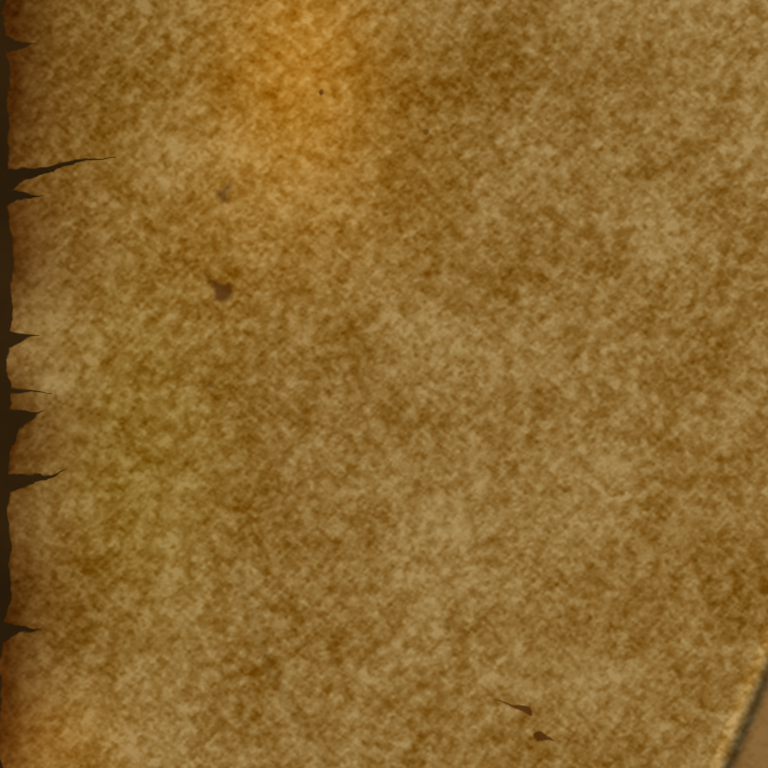
Write a three.js fragment shader that draws this texture.

```glsl
varying vec2 vUv;

const vec3 UMBER = vec3(0.465, 0.310, 0.075);
const vec3 TAN = vec3(0.630, 0.510, 0.300);
const vec3 PALE = vec3(0.72, 0.62, 0.42);
const vec3 STAIN = vec3(0.30, 0.16, 0.03);
const vec3 CHAR = vec3(0.165, 0.110, 0.040);

float hash(vec2 p) {
  vec3 q = fract(vec3(p.xyx) * 0.1031);
  q += dot(q, q.yzx + 33.33);
  return fract((q.x + q.y) * q.z);
}

float noise(vec2 p) {
  vec2 i = floor(p), f = fract(p);
  f = f * f * (3.0 - 2.0 * f);
  return mix(mix(hash(i), hash(i + vec2(1.0, 0.0)), f.x),
             mix(hash(i + vec2(0.0, 1.0)), hash(i + 1.0), f.x), f.y);
}

float fbm(vec2 p) {
  float sum = 0.0, amp = 0.533;
  for (int i = 0; i < 4; i++) {
    sum += amp * noise(p);
    p = mat2(1.6, 1.2, -1.2, 1.6) * p + 17.3;
    amp *= 0.5;
  }
  return sum;
}

// Noise drawn out into short fibres along an angle
float fibres(vec2 p, float angle, vec2 scale) {
  float c = cos(angle), s = sin(angle);
  return noise(mat2(c, -s, s, c) * p * scale + 50.0);
}

// Soft elliptical patch, 1 at its centre
float patchAt(vec2 p, vec2 centre, vec2 radius) {
  vec2 d = (p - centre) / radius;
  return exp(-dot(d, d));
}

// Distance to a line that narrows from root to tip
float taper(vec2 p, vec2 root, vec2 tip, float width) {
  vec2 d = p - root, axis = tip - root;
  float h = clamp(dot(d, axis) / dot(axis, axis), 0.0, 1.0);
  return length(d - axis * h) - width * pow(1.0 - h, 1.4);
}

float fill(float d, float soft) {
  return 1.0 - smoothstep(-soft, soft, d);
}

// Crisp mottled fibres with broad warm, olive and brown areas
vec3 paper(vec2 p, float cloud) {
  float grain = 0.30 * (fibres(p, 0.6, vec2(70.0, 95.0)) - 0.5);
  grain += 0.27 * (fibres(p, 0.75, vec2(105.0, 210.0)) - 0.5);
  grain += 0.27 * (fibres(p, -0.7, vec2(100.0, 200.0)) - 0.5);
  grain += 0.22 * (fibres(p, 0.2, vec2(240.0, 270.0)) - 0.5);
  float tone = 0.56 + 1.9 * grain + 0.9 * (cloud - 0.5);
  vec3 col = mix(UMBER, TAN, clamp(tone, -0.25, 1.15));
  float glow = patchAt(p, vec2(0.39, 0.93), vec2(0.11, 0.16))
             + 0.35 * patchAt(p, vec2(0.36, 0.75), vec2(0.20, 0.16))
             + 0.6 * patchAt(p, vec2(0.05, 0.03), vec2(0.10, 0.08));
  col += glow * vec3(0.12, 0.055, -0.03);
  col -= patchAt(p, vec2(0.18, 0.40), vec2(0.11, 0.22)) * vec3(0.025, 0.020, 0.060);
  col -= patchAt(p, vec2(0.10, 0.95), vec2(0.18, 0.14)) * vec3(0.05, 0.055, 0.07);
  float scorch = exp(-max(p.x, 0.0) / 0.05) * (0.35 + 1.2 * noise(vec2(3.0, p.y * 9.0)));
  return col * mix(vec3(1.0), vec3(0.56, 0.40, 0.16), clamp(scorch, 0.0, 1.0));
}

// Worn, chalky spots and one broken streak
float wear(vec2 p) {
  float w = 1.2 * patchAt(p, vec2(0.215, 0.785), vec2(0.028));
  w += patchAt(p, vec2(0.07, 0.50), vec2(0.022, 0.03));
  float streak = min(taper(p, vec2(0.58, 0.29), vec2(0.64, 0.40), 0.006),
                     taper(p, vec2(0.58, 0.29), vec2(0.56, 0.19), 0.006));
  w += 1.1 * fill(streak, 0.020);
  for (int i = 0; i < 9; i++) {
    float k = float(i);
    vec2 c = vec2(0.08 + 0.80 * hash(vec2(k, 4.0)), 0.04 + 0.55 * hash(vec2(k, 9.0)));
    w += 0.6 * patchAt(p, c, vec2(0.020, 0.028));
  }
  return min(w, 1.2) * smoothstep(0.28, 0.70, fbm(p * 65.0 + 8.0));
}

// Ragged left border with long and short cracks
float tornEdge(vec2 p) {
  p += 0.012 * (vec2(fbm(p * 45.0), fbm(p * 45.0 + 23.0)) - 0.5);
  float d = p.x - 0.001 - 0.015 * smoothstep(0.3, 0.8, fbm(vec2(5.0, p.y * 8.0)));
  d = min(d, taper(p, vec2(-0.01, 0.758), vec2(0.055, 0.778), 0.022));
  d = min(d, taper(p, vec2(0.0, 0.769), vec2(0.15, 0.797), 0.009));
  d = min(d, taper(p, vec2(-0.01, 0.365), vec2(0.085, 0.386), 0.020));
  d = min(d, taper(p, vec2(-0.01, 0.440), vec2(0.055, 0.465), 0.036));
  d = min(d, taper(p, vec2(0.0, 0.495), vec2(0.065, 0.489), 0.005));
  for (int i = 0; i < 5; i++) {
    float k = float(i), y = 0.15 + 0.19 * k + 0.03 * hash(vec2(k, 2.0));
    vec2 tip = vec2(0.025 + 0.03 * hash(vec2(k, 6.0)), y + 0.004);
    d = min(d, taper(p, vec2(-0.01, y), tip, 0.020));
  }
  return fill(d, 0.0018);
}

// Small brown flecks and two dark scratches
float flecks(vec2 p) {
  vec2 q = p + 0.012 * (vec2(fbm(p * 50.0), fbm(p * 50.0 + 11.0)) - 0.5);
  float m = 0.75 * fill(taper(q, vec2(0.288, 0.620), vec2(0.268, 0.642), 0.012), 0.005);
  m += 0.6 * fill(taper(q, vec2(0.291, 0.746), vec2(0.299, 0.768), 0.008), 0.006);
  m += 0.85 * fill(taper(q, vec2(0.690, 0.074), vec2(0.643, 0.090), 0.005), 0.002);
  m += 0.85 * fill(taper(q, vec2(0.704, 0.041), vec2(0.722, 0.036), 0.007), 0.002);
  for (int i = 0; i < 5; i++) {
    float k = float(i);
    vec2 c = vec2(0.12 + 0.6 * hash(vec2(k, 31.0)), 0.35 + 0.6 * hash(vec2(k, 37.0)));
    m += (0.3 + 0.5 * hash(vec2(k, 43.0))) * fill(length(q - c) - 0.0035, 0.0025);
  }
  return min(m, 1.0);
}

// Curled corner: light rim, shadowed fold and smooth underside
vec3 curl(vec3 col, vec2 p) {
  float s = 0.92 * (p.x - 0.942 - 0.42 * p.y);
  col = mix(col, vec3(0.50, 0.36, 0.19), 0.75 * smoothstep(0.0, 0.02, s));
  col *= 1.0 + 0.14 * exp(-pow((s + 0.012) / 0.007, 2.0));
  return col * (1.0 - 0.45 * exp(-pow((s - 0.006) / 0.008, 2.0)));
}

void main() {
  float cloud = fbm(vUv * 9.0 + 3.0);
  vec3 col = mix(paper(vUv, cloud), PALE, 0.55 * wear(vUv));
  float crease = taper(vUv, vec2(0.35, 0.13), vec2(0.31, 0.26), 0.003);
  crease = min(crease, taper(vUv, vec2(0.35, 0.13), vec2(0.42, 0.01), 0.003));
  col *= 1.0 - 0.08 * fill(crease, 0.012);
  col = curl(mix(col, STAIN, flecks(vUv)), vUv);
  col = mix(col, CHAR * (0.8 + 0.5 * cloud), tornEdge(vUv));
  gl_FragColor = vec4(col, 1.0);
}
```
